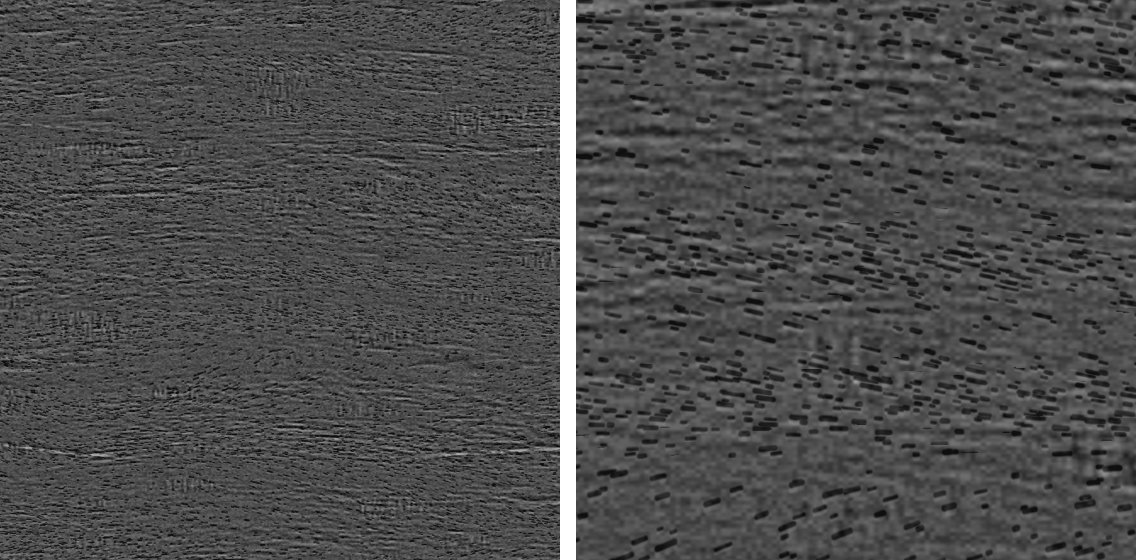
Left: the whole. Right: its middle third, enlarged.
A Shadertoy shader for this texture map:

```glsl
// Dark grey wood grain: fine streaks, short slanted pores, pale ridges and ray flecks.

const float BASE_TONE    = 0.291;
const float STREAK_DEPTH = 0.070;  // relief of the long fibres
const float FIBRE_DEPTH  = 0.075;  // relief of the short fibres
const float GRAIN_DEPTH  = 0.130;  // finest speckle
const float CRACK_DEPTH  = 0.150;
const float PORE_DEPTH   = 0.190;
const float RIM_LIGHT    = 0.070;  // pale edge beside each pore
const float PORE_BALANCE = 0.058;  // keeps crowded bands as light as calm ones
const float RIDGE_LIGHT  = 0.300;
const float RAY_DEPTH    = 0.170;
const vec2  PORE_CELLS   = vec2(80.0, 175.0);
const float PORE_RADIUS  = 0.0014;
const int   RIDGES       = 5;
const float TAU          = 6.28318;

float hash(vec2 p) {
    vec3 q = fract(vec3(p.xyx) * 0.1031);
    q += dot(q, q.yzx + 33.33);
    return fract((q.x + q.y) * q.z);
}

float noise(vec2 p) {
    vec2 i = floor(p), f = fract(p);
    f = f * f * (3.0 - 2.0 * f);
    return mix(mix(hash(i), hash(i + vec2(1, 0)), f.x),
               mix(hash(i + vec2(0, 1)), hash(i + vec2(1, 1)), f.x), f.y);
}

// Noise minus its neighbours above and below: fine edges without broad tone.
float relief(vec2 p) {
    vec2 shift = vec2(0.15, 0.95);
    return 2.0 * noise(p) - noise(p + shift) - noise(p - shift);
}

float segmentDistance(vec2 p, vec2 halfAxis) {
    float t = clamp(dot(p, halfAxis) / dot(halfAxis, halfAxis), -1.0, 1.0);
    return length(p - t * halfAxis);
}

// x: dark pore coverage, y: pale rim coverage
vec2 pores(vec2 p, float slope, float density, float seed, float pixel) {
    vec2 cell = floor(p * PORE_CELLS);
    vec2 cover = vec2(0.0);
    float soft = max(pixel, 0.0012) * 0.7;
    for (int y = -1; y <= 1; y++)
    for (int x = -1; x <= 1; x++) {
        vec2 id = cell + vec2(x, y);
        vec2 key = id + seed;
        if (hash(key + 17.3) > density) continue;
        vec2 center = (id + vec2(hash(key + 3.1), hash(key + 8.7))) / PORE_CELLS;
        float size = hash(key + 29.9);
        vec2 halfAxis = mix(0.0008, 0.0052, size * size) * vec2(1.0, slope);
        float radius = PORE_RADIUS * mix(0.6, 1.2, hash(key + 41.7));
        vec2 d = p - center;
        float dark = 1.0 - smoothstep(radius - soft, radius + soft, segmentDistance(d, halfAxis));
        float rim = 1.0 - smoothstep(radius - soft, radius + soft,
                                    segmentDistance(d + vec2(0.0, 1.7 * radius), halfAxis));
        cover = max(cover, vec2(dark, rim));
    }
    return cover;
}

float bump(float d, float width) {
    return exp(-d * d / (width * width));
}

// Broken pale lines with dark flanks, following the flow of the grain.
float ridges(vec2 p) {
    float sum = 0.0;
    float wave = cos(TAU * p.x);
    for (int i = 0; i < RIDGES; i++) {
        float k = float(i);
        float level = fract(0.2 + 0.58 * k) - 0.018 * (1.0 - wave);
        float d = p.y - level + 0.010 * (noise(vec2(p.x * 9.0, k * 7.0)) - 0.5);
        float strength = smoothstep(-0.6, 0.9, wave) / (1.0 + 0.6 * k);
        sum += strength * (bump(d, 0.0026) - 0.5 * bump(d - 0.005, 0.0025) - 0.5 * bump(d + 0.005, 0.0025));
    }
    return sum * smoothstep(0.2, 0.7, noise(p * vec2(95.0, 260.0)));
}

void mainImage(out vec4 fragColor, in vec2 fragCoord) {
    vec2 p = fragCoord / iResolution.xy;
    float pixel = 1.0 / iResolution.y;

    // Grain flow and band character
    vec2 grain = p;
    grain.y += 0.010 * cos(TAU * p.x) + 0.022 * (noise(p * vec2(3.0, 7.0)) - 0.5);
    float band = noise(grain * vec2(1.7, 24.0) + 5.0);
    float roughness = mix(0.45, 1.55, smoothstep(0.15, 0.95, noise(grain * vec2(3.0, 26.0) + 31.0)));
    float slope = 0.8 * (noise(grain * vec2(2.3, 9.0) + 12.0) - 0.52);

    // Fibres and speckle
    float tone = BASE_TONE;
    tone += roughness * STREAK_DEPTH * relief(grain * vec2(26.0, 200.0));
    tone += roughness * FIBRE_DEPTH * relief(grain * vec2(100.0, 250.0) + 50.0);
    tone += GRAIN_DEPTH * (noise(p * vec2(330.0, 430.0)) - 0.5);

    // Long thin cracks, dark with a pale lower lip
    vec2 crackPoint = grain * vec2(17.0, 150.0) + 80.0;
    float crack = smoothstep(0.68, 0.95, noise(crackPoint))
                - smoothstep(0.68, 0.95, noise(crackPoint + vec2(0.0, 0.7)));
    tone -= CRACK_DEPTH * crack * smoothstep(0.35, 0.75, noise(grain * vec2(4.0, 22.0) + 60.0));

    // Pores crowd together in some bands
    float density = mix(0.12, 0.55, smoothstep(0.2, 0.85, band));
    vec2 pore = max(pores(grain, slope, density, 0.0, pixel),
                    pores(grain + 0.0037, slope, density, 211.0, pixel));
    tone += RIM_LIGHT * pore.y * (1.0 - pore.x);
    tone += PORE_BALANCE * density - PORE_DEPTH * pore.x;

    // Upright ray flecks in scattered patches
    float patchMask = smoothstep(0.68, 0.9, noise(p * vec2(6.0, 30.0) + vec2(9.0, 43.0)));
    vec2 rayPoint = vec2(p.x * 230.0, grain.y * 85.0);
    tone += RAY_DEPTH * patchMask * (noise(rayPoint) - noise(rayPoint + vec2(1.0, 0.0)));

    tone += RIDGE_LIGHT * ridges(p);
    fragColor = vec4(vec3(clamp(tone, 0.06, 0.65)), 1.0);
}
```
